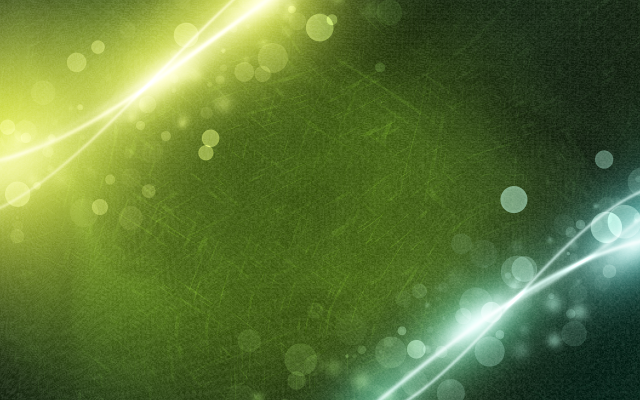
Write a WebGL 1 fragment shader that draws this background.

```glsl
precision highp float;
// Grainy green backdrop with yellow and teal light streaks and drifting bokeh discs.
uniform vec2 u_resolution;

const float SLANT = 0.62; // common angle of both light trails
const float DISCS = 46.0;
const vec3 YELLOW = vec3(0.82, 0.87, 0.24);
const vec3 CREAM = vec3(1.0, 1.0, 0.70);
const vec3 TEAL = vec3(0.24, 0.60, 0.48);
const vec3 ICE = vec3(0.84, 1.0, 0.96);

float hash(vec2 p) {
  return fract(sin(dot(p, vec2(127.1, 311.7))) * 43758.545);
}

float noise(vec2 p) {
  vec2 i = floor(p), f = fract(p);
  f = f * f * (3.0 - 2.0 * f);
  return mix(mix(hash(i), hash(i + vec2(1.0, 0.0)), f.x),
             mix(hash(i + vec2(0.0, 1.0)), hash(i + 1.0), f.x), f.y);
}

vec2 rotate(vec2 p, float angle) {
  float c = cos(angle), s = sin(angle);
  return vec2(c * p.x + s * p.y, c * p.y - s * p.x);
}

float fbm(vec2 p) {
  float sum = 0.0, weight = 0.5;
  for (int i = 0; i < 5; i++) {
    sum += weight * noise(p);
    p = rotate(p, 0.7) * 2.03 + 7.3;
    weight *= 0.5;
  }
  return sum;
}

vec3 screen(vec3 base, vec3 light) {
  return 1.0 - (1.0 - base) * (1.0 - clamp(light, 0.0, 1.0));
}

// Soft elliptical glow lying along the trails.
float glow(vec2 p, vec2 centre, vec2 radii) {
  vec2 q = rotate(p - centre, SLANT) / radii;
  return exp(-dot(q, q));
}

// Thin line with a halo along the cubic y = k.x + k.y t + k.z t^2 + k.w t^3.
float streak(vec2 p, float start, vec4 k, float width) {
  float t = p.x - start;
  float height = k.x + t * (k.y + t * (k.z + t * k.w));
  float slope = k.y + t * (2.0 * k.z + 3.0 * t * k.w);
  float d = abs(p.y - height) / sqrt(1.0 + slope * slope) / width;
  return exp(-d * d) + 0.24 * exp(-d * 0.33);
}

// Random discs spread around a segment; softness 0 is crisp, 1 is a spark.
float bokeh(vec2 p, vec2 a, vec2 b, float spread, vec2 sizes, float softness, float seed) {
  float sum = 0.0;
  vec2 side = normalize(vec2(a.y - b.y, b.x - a.x));
  for (float i = 0.0; i < DISCS; i++) {
    vec2 id = vec2(i, seed);
    float offset = 1.4 * (hash(id + 3.1) - 0.5) + 0.6 * (hash(id + 5.7) - 0.5);
    vec2 centre = mix(a, b, (i + hash(id)) / DISCS) + side * offset * spread;
    float radius = mix(sizes.x, sizes.y, hash(id + 9.2));
    float d = length(p - centre) / radius;
    float edge = 0.0016 / radius;
    float disc = 1.0 - smoothstep(1.0 - edge, 1.0 + edge, d);
    disc *= 0.88 + 0.12 * smoothstep(0.7, 1.0, d);
    float strength = hash(id + 12.4);
    sum += mix(disc, exp(-d * d * 3.0), softness) * mix(0.08, 0.6, strength * strength);
  }
  return sum;
}

// Sparse hairline marks along one direction, bent by a slow warp.
float hairlines(vec2 p, float angle) {
  vec2 bend = vec2(noise(p * 3.0 + angle), noise(p * 3.0 + 9.0 * angle));
  vec2 q = rotate(p + 0.16 * bend, angle);
  return smoothstep(0.74, 0.98, noise(q * vec2(16.0, 190.0))) * noise(p * 6.0 + 5.0 * angle);
}

vec3 backdrop(vec2 p) {
  float shade = smoothstep(0.26, 0.76, length((p - vec2(0.6, 0.52)) * vec2(0.82, 0.98)));
  vec3 color = mix(vec3(0.30, 0.425, 0.11), vec3(0.12, 0.19, 0.11), shade);
  float corner = smoothstep(1.15, 1.6, p.x - 0.6 * p.y + 0.1);
  color = mix(color, vec3(0.03, 0.13, 0.10), 0.85 * corner);
  // Smoky patches, scratches and grain
  float smoke = fbm(p * 2.6 + 2.6 * fbm(p * 2.2 + 4.0));
  float marks = hairlines(p, 0.5) + hairlines(p, 1.4) + hairlines(p, 2.5);
  color *= 0.66 + 0.64 * smoke + 0.26 * marks;
  float grain = noise(p * 330.0) + 0.6 * hash(floor(p * 320.0)) - 0.8;
  return color + 0.085 * grain;
}

void main() {
  vec2 p = gl_FragCoord.xy / u_resolution * vec2(1.6, 1.0);
  vec3 color = backdrop(p);

  // Wide coloured light
  color = screen(color, YELLOW * glow(p, vec2(0.0, 0.64), vec2(0.34, 0.31)));
  color = screen(color, YELLOW * 0.8 * glow(p, vec2(0.40, 0.83), vec2(0.26, 0.14)));
  color = screen(color, YELLOW * 0.9 * glow(p, vec2(0.64, 1.0), vec2(0.21, 0.17)));
  color = screen(color, TEAL * glow(p, vec2(1.19, 0.19), vec2(0.20, 0.10)));
  color = screen(color, vec3(0.30, 0.65, 0.64) * glow(p, vec2(1.61, 0.42), vec2(0.20, 0.12)));
  color = screen(color, TEAL * 0.75 * glow(p, vec2(0.95, 0.0), vec2(0.14, 0.09)));

  // Bokeh discs, small flecks and soft sparks
  vec2 a = vec2(-0.08, 0.48), b = vec2(0.95, 1.10);
  vec2 c = vec2(0.65, -0.10), d = vec2(1.65, 0.48);
  float warm = bokeh(p, a, b, 0.31, vec2(0.012, 0.040), 0.0, 1.0)
             + bokeh(p, a, b, 0.12, vec2(0.004, 0.014), 0.2, 2.0)
             + 0.9 * bokeh(p, a, b, 0.16, vec2(0.01, 0.04), 1.0, 3.0);
  float cool = bokeh(p, c, d, 0.26, vec2(0.012, 0.042), 0.0, 4.0)
             + bokeh(p, c, d, 0.12, vec2(0.004, 0.014), 0.2, 5.0)
             + 0.9 * bokeh(p, c, d, 0.16, vec2(0.01, 0.04), 1.0, 6.0);
  vec3 warmTint = mix(vec3(0.82, 0.92, 0.40), vec3(0.40, 0.65, 0.28), smoothstep(0.7, 1.0, p.x));
  vec3 coolTint = mix(vec3(0.50, 0.72, 0.32), vec3(0.66, 0.92, 0.82), smoothstep(0.75, 1.2, p.x));
  color = screen(color, warmTint * warm);
  color = screen(color, coolTint * cool);

  // Light trails, strongest near their hot cores
  float left = 1.0 - smoothstep(0.68, 0.82, p.x);
  float right = smoothstep(0.82, 0.96, p.x);
  float warmTrail = streak(p, 0.0, vec4(0.60, 0.242, 0.897, -0.541), 0.0065)
                  + 0.75 * streak(p, 0.0, vec4(0.48, 0.50, 1.296, -1.07), 0.0045)
                  + 0.25 * streak(p, 0.0, vec4(0.59, 0.50, 0.25, -0.15), 0.008);
  float coolTrail = streak(p, 0.95, vec4(0.0, 0.817, -0.066, -0.39), 0.0065)
                  + 0.8 * streak(p, 1.02, vec4(0.0, 0.663, 1.574, -2.02), 0.0045)
                  + 0.6 * smoothstep(1.15, 1.4, p.x) * streak(p, 1.25, vec4(0.225, 0.5, 0.42, 0.0), 0.006);
  left *= 0.55 + 0.3 * glow(p, vec2(0.46, 0.85), vec2(0.25));
  color = screen(color, CREAM * left * warmTrail);
  color = screen(color, ICE * right * 0.65 * coolTrail);
  color = screen(color, CREAM * (glow(p, vec2(0.41, 0.81), vec2(0.14, 0.042))
        + glow(p, vec2(0.66, 1.0), vec2(0.13, 0.04)) + 0.6 * glow(p, vec2(0.03, 0.59), vec2(0.14, 0.08))));
  color = screen(color, ICE * (glow(p, vec2(1.19, 0.19), vec2(0.11, 0.04))
        + 0.85 * glow(p, vec2(1.6, 0.40), vec2(0.11, 0.045))));
  gl_FragColor = vec4(color, 1.0);
}
```
